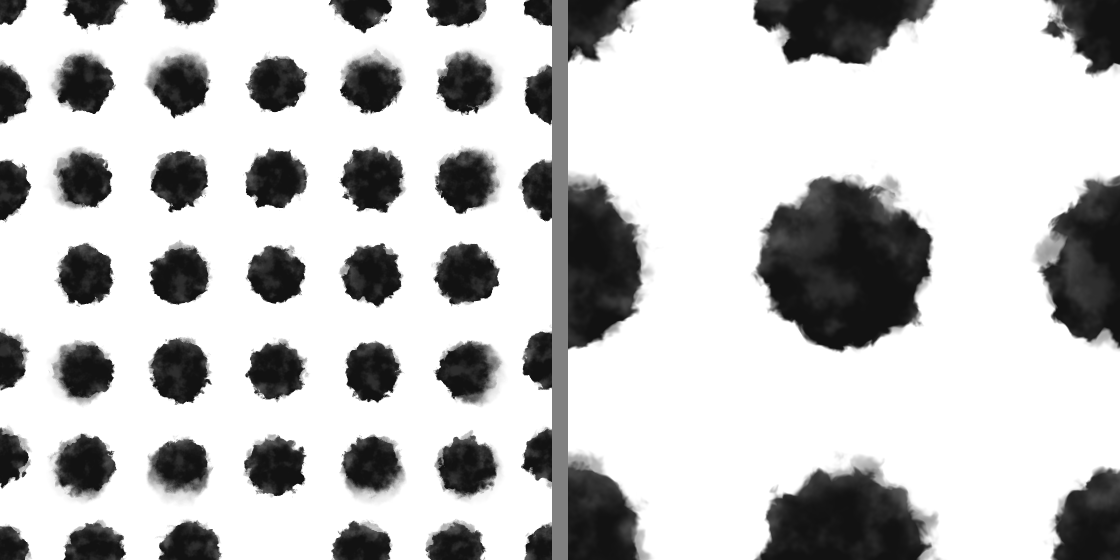
Left: the whole. Right: its middle third, enlarged.
This pattern is drawn by a Shadertoy shader. Its source:

```glsl
// Grid of ragged black ink blots on white, some bleeding into a pale grey wash.

vec2 hash2(vec2 p) {
    vec3 h = fract(p.xyx * vec3(0.1031, 0.1030, 0.0973));
    h += dot(h, h.yzx + 33.33);
    return 2.0 * fract((h.xx + h.yz) * h.zy) - 1.0;
}

float gradientNoise(vec2 p) {
    vec2 i = floor(p), f = fract(p);
    vec2 u = f * f * f * (f * (f * 6.0 - 15.0) + 10.0);
    vec2 e = vec2(1.0, 0.0);
    float low = mix(dot(hash2(i), f), dot(hash2(i + e), f - e), u.x);
    float high = mix(dot(hash2(i + e.yx), f - e.yx), dot(hash2(i + 1.0), f - 1.0), u.x);
    return mix(low, high, u.y);
}

float fbm(vec2 p) {
    float sum = 0.0, gain = 0.6;
    for (int i = 0; i < 4; i++) {
        sum += gain * gradientNoise(p);
        p = mat2(1.6, 1.2, -1.2, 1.6) * p + 17.3;
        gain *= 0.5;
    }
    return sum;
}

// Coverage of a shape with signed distance d and edge half-width w.
float cover(float d, float w) {
    return 1.0 - smoothstep(-w, w, d);
}

void mainImage(out vec4 fragColor, in vec2 fragCoord) {
    vec2 p = (fragCoord - 0.5 * iResolution.xy) / iResolution.y - vec2(0.0, 0.008);

    // Cells: five blots each way, plus a border ring drawn slightly inward
    vec2 id = round(p / 0.171);
    float ring = max(abs(id.x), abs(id.y));
    float axis = min(abs(id.x), abs(id.y));
    bool border = ring > 2.5;
    vec2 q = p - 0.171 * id + (border ? 0.018 * sign(id) : vec2(0.0));
    vec2 rnd = hash2(id + 41.0);
    float present = border && axis < 0.5 ? 0.0 : 1.0;
    float radius = 0.051 + 0.003 * rnd.x;

    // Noise: curled fray for the outlines, clouds for the tone
    vec2 curl = 0.006 * vec2(gradientNoise(p * 70.0), gradientNoise(p * 70.0 + 50.0));
    float fray = 0.026 * fbm((p + curl) * 48.0) + 0.008 * gradientNoise(p * 14.0);
    float fringeFray = 0.028 * fbm((p + curl) * 42.0 + 90.0);
    float cloud = fbm(p * 32.0 + 7.0);

    // Wash: the outer blots of the inner grid bleed away from the centre
    float wash = ring > 1.5 && !border && axis > 0.5 ? 0.68 + 0.32 * rnd.y : 0.0;
    vec2 outward = normalize(id * abs(id) + vec2(0.0, 0.001));
    float along = dot(q, outward);
    float washDist = length(q - 0.013 * outward) - 0.053 + 0.6 * fringeFray;
    float washTone = mix(0.22, 0.92, smoothstep(0.0, 1.05, along / 0.06 + 0.5 * cloud));
    float tone = mix(1.0, washTone, wash * cover(washDist, 0.006));

    // Fringe: thin grey ink showing past the dark body
    float fringeDist = length(q - 0.005 * vec2(rnd.y, 0.7)) - radius + fringeFray;
    float fringeTone = 0.55 + 0.5 * cloud + 0.2 * smoothstep(-0.01, 0.004, fringeDist);
    tone = mix(tone, min(tone, fringeTone), 0.8 * cover(fringeDist, 0.003));

    // Body: near-black, mottled, paler towards the upper rim
    float bodyDist = length(q + 0.006 * wash * outward) - radius + 0.005 * wash + fray;
    float bleed = wash * smoothstep(0.0, 0.03, along);
    float rim = smoothstep(-0.024, 0.002, bodyDist);
    float bodyTone = 0.07 + 0.11 * smoothstep(-0.05, 0.3, cloud)
                   + 0.2 * rim * smoothstep(-0.25, 0.35, cloud + 5.0 * q.y);
    tone = mix(tone, bodyTone, cover(bodyDist, mix(0.0025, 0.013, bleed)));

    fragColor = vec4(vec3(mix(1.0, tone, present)), 1.0);
}
```
